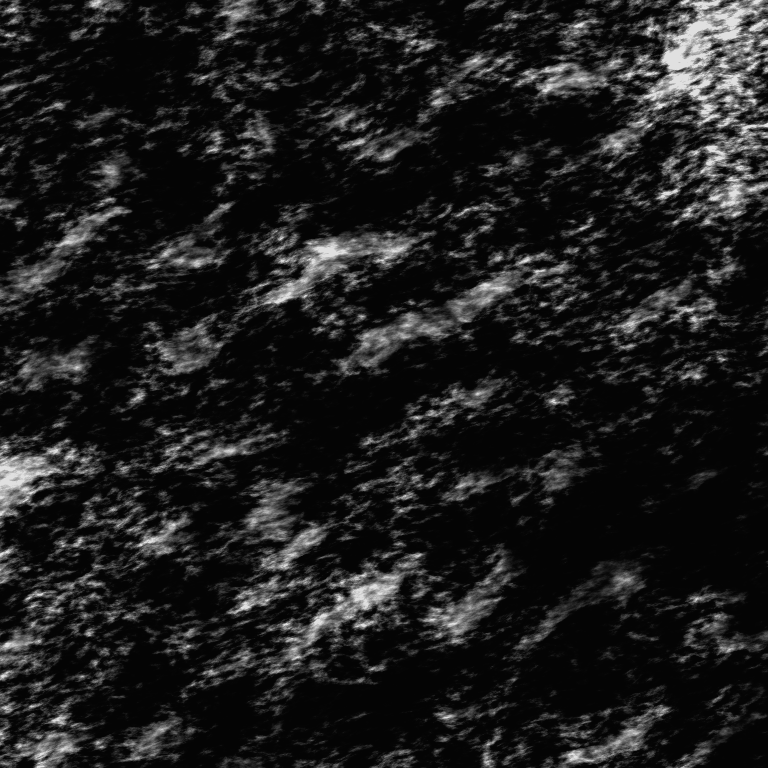
This texture is drawn by a three.js fragment shader. Its source:

```glsl
// Grey cloud field under low light: fine slanted grains and soft streaked puffs
// on near black. Stretched gradient noise sets coverage and grain; the puffs
// are smeared downwind into veils, and a curve maps the sum to brightness.

varying vec2 vUv;

vec2 gradientAt(vec2 cell) {
  vec3 q = fract(cell.xyx * vec3(0.1031, 0.1030, 0.0973));
  q += dot(q, q.yzx + 33.33);
  float angle = 6.28318 * fract((q.x + q.y) * q.z);
  return vec2(cos(angle), sin(angle));
}

// Gradient noise, roughly -1 to 1
float noise(vec2 p) {
  vec2 i = floor(p);
  vec2 f = fract(p);
  vec2 u = f * f * f * (f * (f * 6.0 - 15.0) + 10.0);
  vec2 e = vec2(1.0, 0.0);
  float bottom = mix(dot(gradientAt(i), f), dot(gradientAt(i + e), f - e), u.x);
  float top = mix(dot(gradientAt(i + e.yx), f - e.yx),
                  dot(gradientAt(i + 1.0), f - 1.0), u.x);
  return 1.4 * mix(bottom, top, u.y);
}

float fbm(vec2 p, float gain) {
  float sum = 0.0;
  float amp = 1.0;
  for (int i = 0; i < 4; i++) {
    sum += amp * noise(p);
    p = mat2(0.98, 0.2, -0.2, 0.98) * p * 2.03 + 17.3;
    amp *= gain;
  }
  return sum;
}

vec2 rotate(vec2 p, float angle) {
  float c = cos(angle);
  float s = sin(angle);
  return vec2(c * p.x + s * p.y, c * p.y - s * p.x);
}

float puff(vec2 p) {
  return fbm(p * vec2(8.0, 17.0) + 41.0, 0.56);
}

// Puffs trailing off along the wind: crisp at the head, soft at the tail
float windVeil(vec2 p) {
  float sum = 0.0;
  float weight = 0.34;
  for (int i = 0; i < 6; i++) {
    sum += weight * max(0.0, puff(p - vec2(0.009 * float(i), 0.0)) - 0.2);
    weight *= 0.76;
  }
  return smoothstep(0.05, 0.5, sum);
}

// Broad bias: bright bank in the upper right, clear air at the lower right
float broadBias(vec2 uv) {
  float bank = 1.0 - smoothstep(0.05, 0.26, length(uv - vec2(1.0, 0.92)));
  float gap = 1.0 - smoothstep(0.08, 0.36, length((uv - vec2(0.87, 0.24)) * vec2(0.85, 1.2)));
  float edge = smoothstep(0.86, 0.98, uv.x) * (1.0 - smoothstep(0.6, 0.78, uv.y));
  return 0.5 * bank - 0.3 * gap - 0.25 * edge;
}

void main() {
  // Wind-aligned coordinates, bent at two scales
  vec2 bend = vec2(noise(vUv * 6.0 + 3.0), noise(vUv * 6.0 + 29.0));
  vec2 curl = vec2(noise(vUv * 22.0 + 7.0), noise(vUv * 22.0 + 61.0));
  vec2 wind = rotate(vUv, 0.47) + 0.016 * bend + 0.005 * curl;
  vec2 ripple = rotate(vUv, 0.27) + 0.01 * bend + 0.003 * curl;

  // Coverage from wide regions, round holes, puffs and small clumps
  float density = 0.56 * puff(wind)
                + 0.3 * noise(wind * vec2(3.0, 5.0) + 11.0)
                + 0.3 * noise(vUv * 7.0 + 57.0)
                + 0.28 * noise(ripple * vec2(20.0, 44.0) + 83.0)
                + broadBias(vUv);
  float veil = windVeil(wind);

  // Fine grains, strongest in cover and softened inside the veils
  float grain = fbm(ripple * vec2(48.0, 106.0), 0.56);
  float strength = mix(0.5, 0.85, smoothstep(-0.3, 0.4, density));
  float cloud = density + 0.22 * veil + grain * strength * mix(1.0, 0.5, veil);

  // Brightness curve with a soft toe: black gaps, few bright crests
  float z = (cloud - 0.01) / 0.42;
  z = 0.5 * (z + sqrt(z * z + 0.04));
  float light = 0.014 + 0.2 * z + 0.042 * z * z;
  gl_FragColor = vec4(vec3(min(light, 0.88)), 1.0);
}
```
